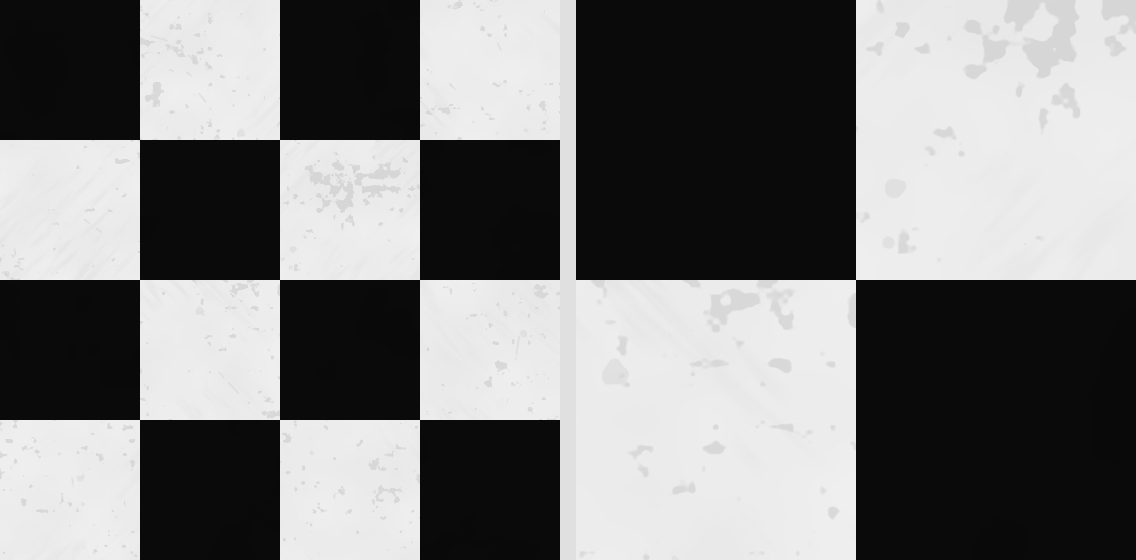
Left, the full canvas; right, a detail of the centre.
This pattern is drawn by a Shadertoy shader. Its source:

```glsl
const float TILES = 4.0;                    // squares per side, even
const vec3 BLACK = vec3(0.038);
const vec3 WHITE = vec3(0.924);
const vec3 WORN = vec3(0.835);
const float MOTTLE = 0.035;                 // soft cloudiness of the white
const float STREAKS = 0.30;                 // strength of rubbed diagonals
const float SPECK_GRID = 24.0;              // multiple of TILES
const float SPECK_CHANCE = 0.07;
const int SCRATCHES = 3;                    // candidates per square
const float SCRATCH_CHANCE = 0.25;
const float SCRATCH_WIDTH = 0.006;          // in squares
const vec2 FLAKED_TILE = vec2(2.0, 2.0);    // square with the heavy wear
const vec2 FLAKED_CENTER = vec2(0.56, 0.66);
const vec2 FLAKED_SIZE = vec2(0.40, 0.23);

float hash(vec2 cell, int salt) {
    uint h = uint(cell.x) * 374761u + uint(cell.y) * 668265u + uint(salt) * 974711u;
    h = (h ^ (h >> 13)) * 127413u;
    h = (h ^ (h >> 15)) * 915487u;
    h = (h ^ (h >> 14)) * 285619u;
    h ^= h >> 16;
    return float(h & 65535u) / 65535.0;
}

vec2 hash2(vec2 cell, int salt) {
    return vec2(hash(cell, salt), hash(cell, salt + 1));
}

// Value noise that wraps after a whole number of lattice cells
float noise(vec2 p, vec2 period, int salt) {
    vec2 i = floor(p), f = p - i;
    f = f * f * (3.0 - 2.0 * f);
    vec2 a = mod(i, period), b = mod(i + 1.0, period);
    return mix(mix(hash(a, salt), hash(vec2(b.x, a.y), salt), f.x),
               mix(hash(vec2(a.x, b.y), salt), hash(b, salt), f.x), f.y);
}

float fbm(vec2 uv, vec2 freq, int salt) {
    float sum = 0.0, amp = 0.5;
    for (int i = 0; i < 3; i++) {
        sum += amp * noise(uv * freq, freq, salt + i);
        freq *= 2.0;
        amp *= 0.5;
    }
    return sum / 0.875;
}

float segmentDistance(vec2 p, vec2 a, vec2 b) {
    vec2 pa = p - a, ba = b - a;
    return length(pa - ba * clamp(dot(pa, ba) / dot(ba, ba), 0.0, 1.0));
}

// Paint flakes, dense in one square and sparse elsewhere
float flakes(vec2 uv, vec2 tile, vec2 local) {
    float sparse = 0.55 * smoothstep(0.42, 0.82, fbm(uv, vec2(10.0), 11));
    vec2 q = (local - FLAKED_CENTER) / FLAKED_SIZE;
    float ragged = 1.2 * (fbm(uv, vec2(20.0), 21) - 0.5);
    float dense = tile == FLAKED_TILE ? smoothstep(1.5, 0.2, length(q) + ragged) : 0.0;
    float threshold = 0.83 - 0.31 * max(sparse, dense);
    float n = fbm(uv, vec2(72.0, 80.0), 31);
    return 0.85 * smoothstep(threshold - 0.04, threshold + 0.04, n) + 0.12 * dense;
}

// Rubbed marks along one diagonal, chosen per square
float streaks(vec2 uv, vec2 tile) {
    float side = hash(tile, 41) < 0.5 ? -1.0 : 1.0;
    vec2 q = vec2(uv.x + side * uv.y, uv.y - side * uv.x);
    float fine = fbm(q, vec2(72.0, 12.0), 43);
    float mask = smoothstep(0.4, 0.75, fbm(uv, vec2(8.0), 51));
    return STREAKS * mask * smoothstep(0.45, 0.8, fine) * (0.5 + hash(tile, 55));
}

float specks(vec2 uv, float px) {
    vec2 p = uv * SPECK_GRID, cell = floor(p);
    vec2 center = mix(vec2(0.3), vec2(0.7), hash2(cell, 61));
    float radius = mix(0.04, 0.2, pow(hash(cell, 63), 2.0));
    float wobble = 0.12 * (noise(uv * 160.0, vec2(160.0), 64) - 0.5);
    float d = length(p - cell - center) + wobble - radius;
    float aa = px * SPECK_GRID;
    return 0.5 * step(hash(cell, 65), SPECK_CHANCE) * smoothstep(aa, -aa, d);
}

float scratches(vec2 uv, vec2 tile, vec2 local, float px) {
    float mark = 0.0, aa = px * TILES;
    float breaks = smoothstep(0.25, 0.55, noise(uv * 96.0, vec2(96.0), 71));
    for (int i = 0; i < SCRATCHES; i++) {
        int salt = 80 + 8 * i;
        vec2 start = mix(vec2(0.2), vec2(0.8), hash2(tile, salt));
        vec2 run = (hash2(tile, salt + 2) - 0.5) * vec2(0.3, 0.4);
        float d = segmentDistance(local, start, start + run + 0.01) - SCRATCH_WIDTH;
        float present = step(hash(tile, salt + 4), SCRATCH_CHANCE);
        mark = max(mark, present * smoothstep(aa, -aa, d));
    }
    return 0.6 * mark * breaks;
}

// 1 on white squares, 0 on black, smoothed over one pixel
float checker(vec2 uv, float px) {
    vec2 wave = abs(fract(uv * TILES * 0.5 - 0.25) - 0.5) - 0.25;
    vec2 side = clamp(wave * 2.0 / TILES / px, -0.5, 0.5) * 2.0;
    return 0.5 + 0.5 * side.x * side.y;
}

void mainImage(out vec4 fragColor, in vec2 fragCoord) {
    vec2 uv = fragCoord / iResolution.xy;
    float px = 1.0 / min(iResolution.x, iResolution.y);
    vec2 tile = floor(uv * TILES), local = fract(uv * TILES);

    float wear = max(flakes(uv, tile, local), streaks(uv, tile));
    wear = max(wear, max(specks(uv, px), scratches(uv, tile, local, px)));
    float cloud = fbm(uv, vec2(12.0), 5) - 0.5;

    vec3 white = mix(WHITE + MOTTLE * cloud, WORN, clamp(wear, 0.0, 1.0));
    vec3 black = BLACK + 0.006 * cloud;
    fragColor = vec4(mix(black, white, checker(uv, px)), 1.0);
}
```
